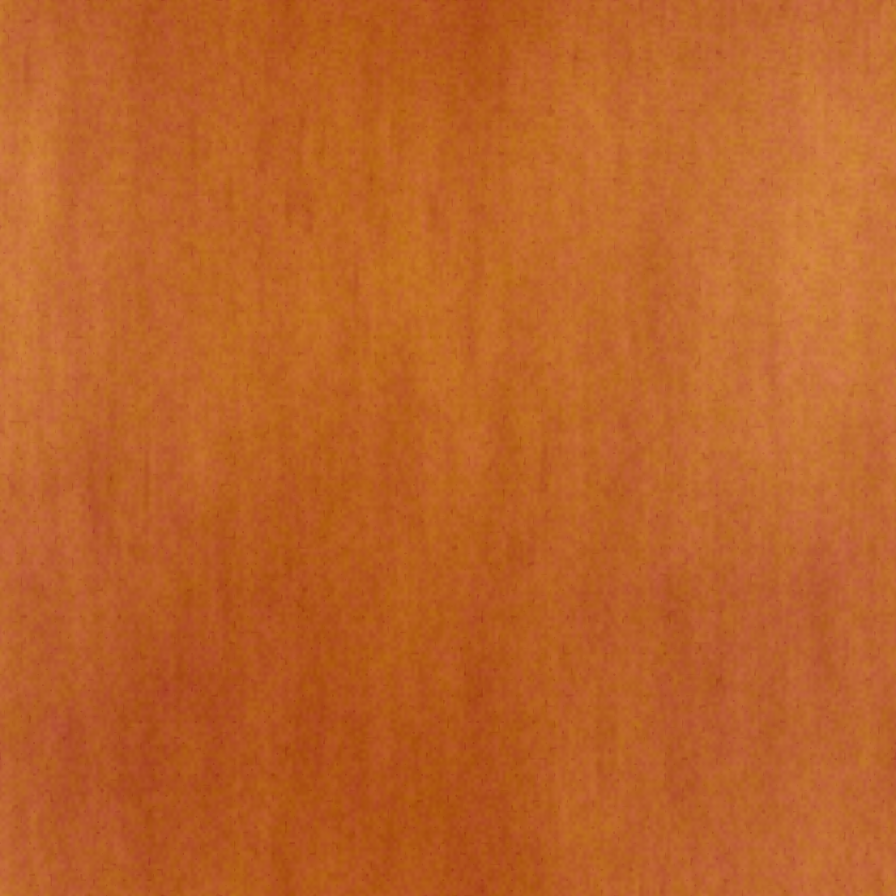
This texture is drawn by a WebGL 1 fragment shader. Its source:

```glsl
precision highp float;
uniform vec2 u_resolution;

const float TAU = 6.2831853;

float hash(vec2 p) {
  return fract(sin(dot(p, vec2(127.1, 311.7))) * 43758.5453);
}

// Value noise in -1..1 that wraps after a whole number of cells
float noise(vec2 uv, vec2 cells, float seed) {
  vec2 p = uv * cells;
  vec2 i = floor(p);
  vec2 f = fract(p);
  f = f * f * (3.0 - 2.0 * f);
  vec2 a = mod(i, cells) + seed;
  vec2 b = mod(i + 1.0, cells) + seed;
  float low = mix(hash(a), hash(vec2(b.x, a.y)), f.x);
  float high = mix(hash(vec2(a.x, b.y)), hash(b), f.x);
  return 2.0 * mix(low, high, f.y) - 1.0;
}

float fbm(vec2 uv, vec2 cells, float seed) {
  float sum = 0.0;
  float amplitude = 0.5;
  for (int k = 0; k < 4; k++) {
    sum += amplitude * noise(uv, cells, seed);
    cells *= 2.0;
    seed += 17.3;
    amplitude *= 0.6;
  }
  return sum;
}

void main() {
  vec2 uv = gl_FragCoord.xy / u_resolution;

  // Slight sideways drift keeps the fibres from being ruler straight
  vec2 fibre = uv;
  fibre.x += 0.008 * noise(uv, vec2(5.0, 4.0), 3.1);

  // Broad light and dark zones
  float tone = 0.54 + 0.29 * cos(TAU * (uv.y - 0.7));
  tone += 0.21 * cos(TAU * (uv.x - 0.88));
  tone += 0.34 * fbm(uv, vec2(4.0, 3.0), 11.7);

  // Long soft streaks running up the board
  tone += 0.32 * fbm(fibre, vec2(11.0, 2.0), 23.9);
  tone += 0.26 * fbm(fibre, vec2(36.0, 6.0), 41.3);

  // Sparse darker fibres
  float strand = noise(fibre, vec2(80.0, 13.0), 57.1);
  float patches = smoothstep(0.0, 0.8, noise(uv, vec2(7.0, 5.0), 63.7));
  tone -= 0.32 * smoothstep(0.35, 0.95, strand) * patches;

  // Fine speckle, a little taller than wide, with dark pores
  float speckle = noise(uv, vec2(256.0, 210.0), 71.9);
  speckle += 0.7 * noise(uv, vec2(130.0, 90.0), 83.3);
  tone += 0.18 * speckle;
  float pore = noise(uv, vec2(210.0, 170.0), 97.7);
  tone -= 0.45 * smoothstep(0.65, 1.0, pore);

  // Reddish brown to honey orange
  vec3 color = mix(vec3(0.685, 0.315, 0.115), vec3(0.785, 0.455, 0.185), tone);

  // Rosy and olive mottling, paler towards the sides
  float rosy = 0.6 * fbm(uv, vec2(38.0, 26.0), 109.1);
  rosy += 0.5 * noise(uv, vec2(150.0, 120.0), 127.9);
  color += rosy * vec3(0.014, -0.024, 0.065);
  color.b += 0.030 * cos(TAU * (uv.x - 0.93)) + 0.006;

  gl_FragColor = vec4(clamp(color, 0.0, 1.0), 1.0);
}
```
